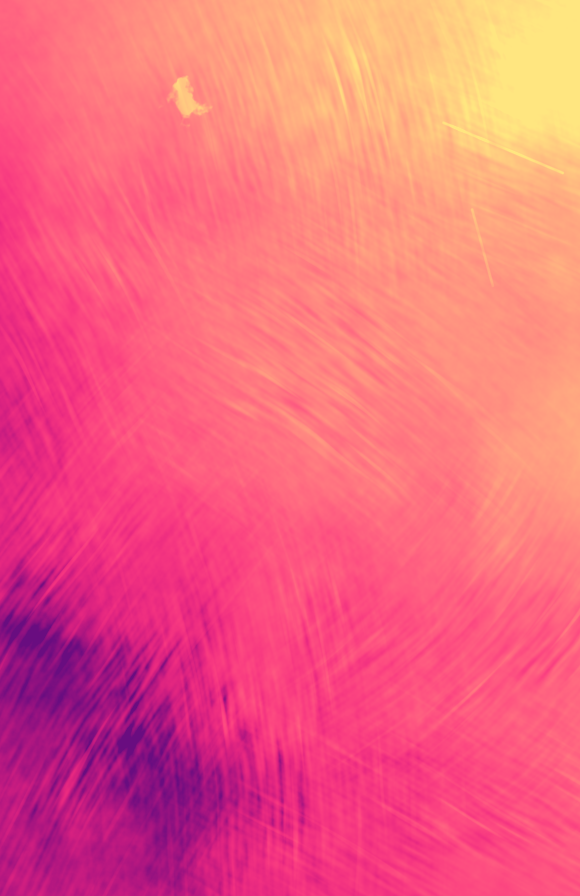
Reproduce this background procedurally as a Shadertoy shader.

```glsl
// Abstract brushed paint: violet lower left through hot pink and coral to yellow upper right

vec2 gradientAt(vec2 cell) {
    vec2 h = vec2(dot(cell, vec2(127.1, 311.7)), dot(cell, vec2(269.5, 183.3)));
    return 2.0 * fract(sin(h) * 43758.5) - 1.0;
}

float gradientNoise(vec2 p) {
    vec2 i = floor(p), f = p - i;
    vec2 u = f * f * f * (f * (f * 6.0 - 15.0) + 10.0);
    vec2 e = vec2(0.0, 1.0);
    float low = mix(dot(gradientAt(i), f), dot(gradientAt(i + e.yx), f - e.yx), u.x);
    float high = mix(dot(gradientAt(i + e), f - e), dot(gradientAt(i + e.yy), f - e.yy), u.x);
    return mix(low, high, u.y);
}

float fbm(vec2 p) {
    float sum = 0.0, gain = 0.6;
    for (int i = 0; i < 4; i++) {
        sum += gain * gradientNoise(p);
        p = mat2(1.6, 1.2, -1.2, 1.6) * p + 7.3;
        gain *= 0.5;
    }
    return sum;
}

// Soft elliptical area of influence
float blob(vec2 p, vec2 center, vec2 radius) {
    vec2 d = (p - center) / radius;
    return exp(-dot(d, d));
}

// Bristle marks along one direction, bent around the local origin
float bristles(vec2 p, float degrees, float bend) {
    float a = radians(degrees);
    vec2 q = vec2(dot(p, vec2(cos(a), sin(a))), dot(p, vec2(-sin(a), cos(a))));
    q.y += bend * q.x * q.x + 0.006 * gradientNoise(p * 9.0 + degrees);
    q += 3.0 + 0.1 * degrees;
    float coarse = gradientNoise(q * vec2(8.0, 38.0));
    float medium = gradientNoise(q * vec2(14.0, 95.0));
    float fine = gradientNoise(q * vec2(24.0, 175.0));
    float hairline = smoothstep(0.15, 0.45, gradientNoise(q * vec2(8.0, 130.0) + 5.0));
    float pressure = clamp(0.9 + 1.3 * gradientNoise(q * vec2(7.0, 13.0) + 9.0), 0.3, 1.6);
    return pressure * (0.4 * coarse + 0.8 * medium + 1.1 * fine + 0.7 * hairline - 0.09);
}

// Bristles confined to one area of the canvas
float brushPatch(vec2 uv, float aspect, vec2 center, vec2 radius, float degrees, float bend) {
    return bristles((uv - center) * vec2(aspect, 1.0), degrees, bend) * blob(uv, center, radius);
}

// Thin tapered scratch between two points
float scratch(vec2 p, vec2 a, vec2 b, float width) {
    vec2 ab = b - a;
    float h = clamp(dot(p - a, ab) / dot(ab, ab), 0.0, 1.0);
    float d = length(p - a - ab * h);
    float broken = 0.7 + 0.8 * gradientNoise(p * 60.0);
    return (1.0 - smoothstep(0.2 * width, width, d)) * broken;
}

// Large areas of light and dark, 0 = violet and 0.9 = yellow
float paintTone(vec2 uv) {
    float tone = mix(mix(0.09, 0.34, uv.x), mix(0.42, 0.87, uv.x), uv.y);
    // Violet and magenta side
    tone -= 0.16 * blob(uv, vec2(0.07, 0.27), vec2(0.19, 0.10));
    tone -= 0.11 * blob(uv, vec2(0.33, 0.40), vec2(0.12, 0.10));
    tone -= 0.13 * blob(uv, vec2(0.03, 0.55), vec2(0.17, 0.13));
    tone -= 0.11 * blob(uv, vec2(0.00, 0.78), vec2(0.10, 0.14));
    tone -= 0.15 * blob(uv, vec2(0.30, 0.13), vec2(0.18, 0.13));
    // Pink and coral side
    tone -= 0.07 * blob(uv, vec2(0.70, 0.12), vec2(0.25, 0.11));
    tone -= 0.08 * blob(uv, vec2(0.61, 0.29), vec2(0.13, 0.09));
    tone -= 0.11 * blob(uv, vec2(0.95, 0.30), vec2(0.22, 0.09));
    tone -= 0.06 * blob(uv, vec2(0.76, 0.50), vec2(0.09, 0.08));
    tone -= 0.08 * blob(uv, vec2(0.97, 0.67), vec2(0.20, 0.10));
    tone -= 0.09 * blob(uv, vec2(0.36, 0.79), vec2(0.17, 0.06));
    tone += 0.05 * blob(uv, vec2(0.45, 0.55), vec2(0.22, 0.13));
    // Golden top
    tone += 0.10 * blob(uv, vec2(0.50, 0.94), vec2(0.20, 0.11));
    tone += 0.16 * blob(uv, vec2(0.93, 0.90), vec2(0.18, 0.10));
    return tone;
}

// Sum of brush directions over the canvas
float brushwork(vec2 uv, float aspect) {
    float marks = 0.140 * brushPatch(uv, aspect, vec2(0.55, 0.88), vec2(0.30, 0.15), -74.0, 0.5);
    marks += 0.130 * brushPatch(uv, aspect, vec2(0.57, 0.60), vec2(0.28, 0.17), -36.0, 0.3);
    marks += 0.150 * brushPatch(uv, aspect, vec2(0.84, 0.28), vec2(0.27, 0.14), 48.0, -0.7);
    marks += 0.130 * brushPatch(uv, aspect, vec2(0.45, 0.20), vec2(0.24, 0.20), -82.0, 0.4);
    marks += 0.130 * brushPatch(uv, aspect, vec2(0.13, 0.25), vec2(0.24, 0.28), 58.0, 0.3);
    marks += 0.100 * brushPatch(uv, aspect, vec2(0.12, 0.68), vec2(0.22, 0.22), -62.0, 0.2);
    marks += 0.110 * brushPatch(uv, aspect, vec2(0.80, 0.06), vec2(0.36, 0.14), -30.0, 0.0);
    marks += 0.080 * brushPatch(uv, aspect, vec2(0.90, 0.82), vec2(0.18, 0.16), -24.0, 0.0);
    return marks;
}

// Violet, magenta, coral and yellow from one tone value
vec3 paintColor(float tone) {
    tone = clamp(tone, 0.05, 0.90);
    return vec3(1.0 - 1.36 * exp(-16.8 * tone), tone, 0.5);
}

void mainImage(out vec4 fragColor, in vec2 fragCoord) {
    vec2 uv = fragCoord / iResolution.xy;
    vec2 p = fragCoord / iResolution.y;
    float aspect = iResolution.x / iResolution.y;

    // Uneven borders between the colour areas
    vec2 warp = vec2(fbm(p * 7.0), fbm(p * 7.0 + 19.0));
    float tone = paintTone(uv + 0.11 * warp) + 0.07 * fbm(p * 11.0 + 4.0);

    // Lighter slab at the right and a soft floor for the violet
    tone += 0.05 * smoothstep(0.81, 0.85, uv.x + 0.04 * warp.y) * blob(uv, vec2(0.95, 0.48), vec2(0.20, 0.09));
    float above = tone - 0.06;
    tone = 0.06 + 0.5 * (above + sqrt(above * above + 0.0005));

    // Bristle marks and canvas grain, gentler in the dark paint
    float strength = smoothstep(-0.05, 0.25, tone);
    tone += strength * (brushwork(uv, aspect) + 0.055 * fbm(p * 70.0));

    // Yellow daub with a ragged rim and scraped highlights
    vec2 ragged = vec2(fbm(p * 38.0), fbm(p * 38.0 + 23.0));
    tone += 0.26 * smoothstep(0.3, 0.7, blob(uv + 0.05 * ragged, vec2(0.317, 0.885), vec2(0.032, 0.018)));
    tone += 0.17 * scratch(p, vec2(0.495, 0.863), vec2(0.628, 0.807), 0.0024);
    tone += 0.12 * scratch(p, vec2(0.527, 0.766), vec2(0.550, 0.681), 0.0024);

    fragColor = vec4(paintColor(tone), 1.0);
}
```
